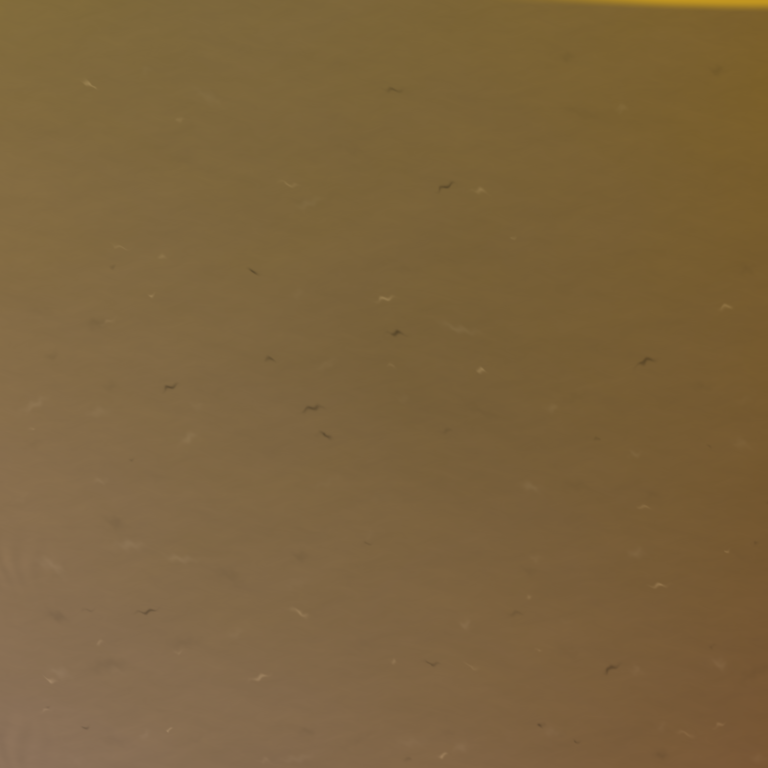
Reproduce this texture procedurally as a WebGL 2 fragment shader.

```glsl
#version 300 es
precision highp float;
// A dull, worn ochre surface: a smooth two-way colour gradient, faint
// horizontal mottling from layered sines, and small ragged scuffs and specks
// scattered by a jittered cell grid, with a soft lit strip at the top right.

uniform vec2 u_resolution;
out vec4 fragColor;

const float TAU = 6.2831853;

vec3 hash3(vec2 cell, float seed) {
  vec3 q = fract(vec3(cell.xyx + seed) * vec3(0.1031, 0.1030, 0.0973));
  q += dot(q, q.yxz + 33.33);
  return fract((q.xxy + q.yzz) * q.zyx);
}

mat2 rotation(float angle) {
  float c = cos(angle), s = sin(angle);
  return mat2(c, s, -s, c);
}

// Warped, rotated sines; result lies roughly in -1..1
float layeredSines(vec2 p, float turn) {
  float sum = 0.0, amplitude = 0.5;
  for (int i = 0; i < 5; i++) {
    p += 0.8 * sin(p.yx * 1.3 + float(i) * 2.1);
    sum += amplitude * sin(p.x) * cos(p.y + 0.7 * sin(p.x * 0.6));
    p = rotation(turn) * p * 1.85 + 3.7;
    amplitude *= 0.65;
  }
  return sum;
}

// Smooth curve through three colours at t = 0, 0.5 and 1
vec3 blend3(vec3 a, vec3 b, vec3 c, float t) {
  return a * (1.0 - t) * (1.0 - 2.0 * t) + b * 4.0 * t * (1.0 - t) + c * t * (2.0 * t - 1.0);
}

vec3 baseColour(vec2 uv) {
  vec3 bottom = blend3(vec3(0.545, 0.445, 0.355), vec3(0.508, 0.402, 0.285), vec3(0.465, 0.335, 0.205), uv.x);
  vec3 middle = blend3(vec3(0.525, 0.425, 0.285), vec3(0.480, 0.386, 0.238), vec3(0.457, 0.348, 0.182), uv.x);
  vec3 top = blend3(vec3(0.505, 0.418, 0.232), vec3(0.483, 0.395, 0.220), vec3(0.490, 0.380, 0.165), uv.x);
  return blend3(bottom, middle, top, uv.y);
}

// Tapered, slightly bent stroke; short ones read as round specks
float scuff(vec2 p, float angle, float halfLength, float halfWidth, float bend) {
  p = rotation(angle) * p;
  p.y += bend * p.x * p.x / halfLength;
  vec2 q = p / vec2(halfLength, halfWidth);
  return exp(-dot(q, q));
}

// Scuffs in jittered cells, far more frequent towards the bottom
float scatter(vec2 uv, float cells, float density, float size, float seed) {
  float cover = 0.0;
  vec2 home = floor(uv * cells);
  for (int y = -1; y <= 1; y++) {
    for (int x = -1; x <= 1; x++) {
      vec2 cell = home + vec2(x, y);
      vec3 place = hash3(cell, seed);
      vec3 shape = hash3(cell, seed + 17.0);
      vec2 centre = (cell + 0.1 + 0.8 * place.xy) / cells;
      float present = step(place.z, density * mix(1.6, 0.2, centre.y));
      float angle = (shape.x - 0.5) * 1.1;
      float halfLength = size * mix(0.6, 2.2, shape.y * shape.y);
      float halfWidth = size * mix(0.35, 0.6, shape.z);
      float strength = mix(0.25, 1.0, pow(fract(shape.z * 7.0 + place.x), 2.0));
      cover += present * strength * scuff(uv - centre, angle, halfLength, halfWidth, 0.3 * (shape.z - 0.5));
    }
  }
  return min(cover, 1.0);
}

// Fading rows of upright ripples along the left edge
float ripples(vec2 uv, float height) {
  float mask = exp(-pow((uv.y - height) / 0.03, 2.0)) * smoothstep(0.10, 0.01, uv.x);
  return mask * sin(TAU * (uv.x * 45.0 + uv.y * 9.0 + 0.4 * sin(uv.y * 50.0 + uv.x * 40.0)));
}

void main() {
  vec2 uv = gl_FragCoord.xy / u_resolution;
  vec3 colour = baseColour(uv);

  // Broad shade, horizontal streaks and fine grain
  float broad = layeredSines(uv * vec2(6.0, 9.0) + 1.3, 0.9);
  float streaks = layeredSines(uv * vec2(16.0, 62.0) + 5.0, 0.12);
  float grain = layeredSines(uv * vec2(75.0, 190.0) + 9.0, 0.3);
  colour *= 1.0 + 0.012 * broad + 0.013 * streaks + 0.012 * grain;
  colour.b += 0.006 * layeredSines(uv * vec2(9.0, 14.0) + 8.0, 0.9);

  // Soft shadow right of the centre
  vec2 fromShadow = (uv - vec2(0.57, 0.50)) / vec2(0.17, 0.13);
  colour *= 1.0 - 0.025 * exp(-dot(fromShadow, fromShadow));

  // Smudges, then sharper scuffs and specks, all with ragged outlines
  vec2 ragged = uv + 0.0016 * vec2(sin(uv.y * 410.0 + 2.0 * sin(uv.x * 230.0)), sin(uv.x * 370.0 + uv.y * 190.0));
  colour *= 1.0 - 0.07 * scatter(ragged, 9.0, 0.5, 0.012, 3.0);
  colour += 0.035 * scatter(ragged, 9.0, 0.5, 0.010, 29.0);
  colour *= 1.0 - 0.26 * scatter(ragged, 11.0, 0.28, 0.0050, 51.0);
  colour += vec3(0.13, 0.12, 0.10) * scatter(ragged, 11.0, 0.26, 0.0048, 83.0);
  colour *= 1.0 + 0.02 * (ripples(uv, 0.03) + ripples(uv, 0.27));

  // Lit strip with a soft lower edge, strongest in the right corner
  float stripEdge = 1.0 - 0.010 * smoothstep(0.62, 1.0, uv.x);
  float strip = smoothstep(-0.007, 0.009, uv.y - stripEdge) * smoothstep(0.60, 0.88, uv.x);
  colour = mix(colour, vec3(0.76, 0.59, 0.13), strip);

  fragColor = vec4(clamp(colour, 0.0, 1.0), 1.0);
}
```
